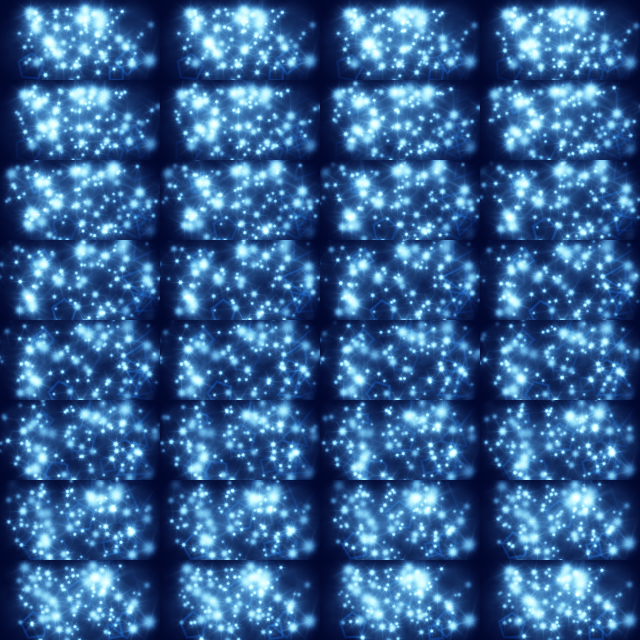
This background is drawn by a WebGL 2 fragment shader. Its source:

```glsl
#version 300 es
precision highp float;
// A 4 by 8 sheet of glowing blue star fields that drift slowly from panel to panel.

uniform vec2 u_resolution;
out vec4 fragColor;

const float TAU = 6.2831853;

vec4 hash4(float n) {
    return fract(sin(n * vec4(12.99, 78.23, 37.72, 53.14) + vec4(1.3, 4.1, 2.7, 5.9)) * 4375.85);
}

// Cloudy glow made of layered, warped sines
float haze(vec2 p, float phase) {
    float sum = 0.0, amp = 0.5;
    for (int i = 0; i < 4; i++) {
        p = mat2(0.8, 0.6, -0.6, 0.8) * p * 1.8 + 0.35 * sin(p.yx * 2.3 + phase);
        sum += amp * sin(p.x * 2.2 + 1.0) * sin(p.y * 2.2);
        amp *= 0.55;
    }
    return 0.5 + 0.5 * sum;
}

// Bright core, wide halo and six short tapering rays
float star(vec2 d, float radius, float turn) {
    float dist = length(d);
    float core = 3.8 * exp(-dist * dist / (radius * radius));
    float halo = 0.28 * exp(-dist * dist / (9.0 * radius * radius));
    float spokes = pow(abs(cos(3.0 * atan(d.y, d.x + 1e-5) + turn)), 18.0);
    return core + halo + 0.55 * spokes * exp(-dist / (2.1 * radius));
}

// Soft outline of a regular polygon
float polygonLine(vec2 d, float radius, float sides, float turn) {
    float sector = TAU / sides;
    float angle = atan(d.y, d.x + 1e-5) + turn;
    float edge = cos(floor(0.5 + angle / sector) * sector - angle) * length(d) - radius;
    return 1.0 - smoothstep(0.004, 0.024, abs(edge));
}

void main() {
    // Panels run left to right, then top to bottom
    vec2 grid = gl_FragCoord.xy / u_resolution * vec2(4.0, 8.0);
    vec2 cell = floor(grid);
    vec2 p = (fract(grid) - 0.5) * vec2(2.0, 1.0);
    float phase = TAU * (cell.x + 4.0 * (7.0 - cell.y)) / 32.0;
    float breath = 1.0 - 0.14 * cos(phase);

    // Nebula, brightest when the stars gather in the middle
    float light = 0.01 + 0.22 * haze(p * 1.6, phase);
    light += (0.15 + 0.15 * cos(phase)) * exp(-dot(p, p) * 9.0);

    // Stars circling their home positions, brighter in drifting clusters
    for (int i = 0; i < 112; i++) {
        vec4 h = hash4(float(i) + 1.0);
        vec4 k = hash4(float(i) + 151.0);
        vec2 home = (mix(h.xy, k.wz, vec2(0.22, 0.08)) - 0.5) * vec2(2.0, 1.1) * breath;
        vec2 pos = home + vec2(0.12, 0.07) * sin(phase + TAU * k.xy);
        float radius = 0.015 + 0.047 * h.z * h.z * h.z;
        radius *= 1.0 + 0.3 * smoothstep(0.5, 1.0, length(pos));
        float twinkle = 0.66 + 0.34 * sin(phase + TAU * h.w);
        float cluster = 1.0 + 0.45 * sin(4.0 * pos.x + 1.6 + phase) * cos(5.0 * pos.y);
        light += twinkle * cluster * star(p - pos, radius, TAU * k.z);
    }

    // Faint constellation figures
    float lines = 0.0;
    for (int i = 0; i < 14; i++) {
        vec4 h = hash4(float(i) + 307.0);
        vec4 k = hash4(float(i) + 353.0);
        vec2 pos = (h.xy - 0.5) * vec2(1.7, 0.8) + 0.06 * sin(phase + TAU * k.xy);
        float figure = polygonLine(p - pos, 0.06 + 0.09 * h.z, 3.0 + floor(3.0 * h.w), TAU * k.z + 0.3 * sin(phase));
        lines += figure * (0.5 + 0.5 * sin(phase + TAU * k.w));
    }

    // Dark corners and a shaded upper edge
    float shade = 1.0 - smoothstep(0.66, 1.14, length(p * vec2(1.0, 1.2)));
    shade *= 1.0 - 0.5 * smoothstep(0.34, 0.5, p.y);

    // Exposure turns light into navy, blue, cyan and white
    vec3 exposure = vec3(0.005, 0.03, 0.2) + light * shade * vec3(0.4, 0.9, 1.5);
    exposure += lines * shade * vec3(0.01, 0.14, 0.42);
    fragColor = vec4(1.0 - exp(-exposure), 1.0);
}
```
